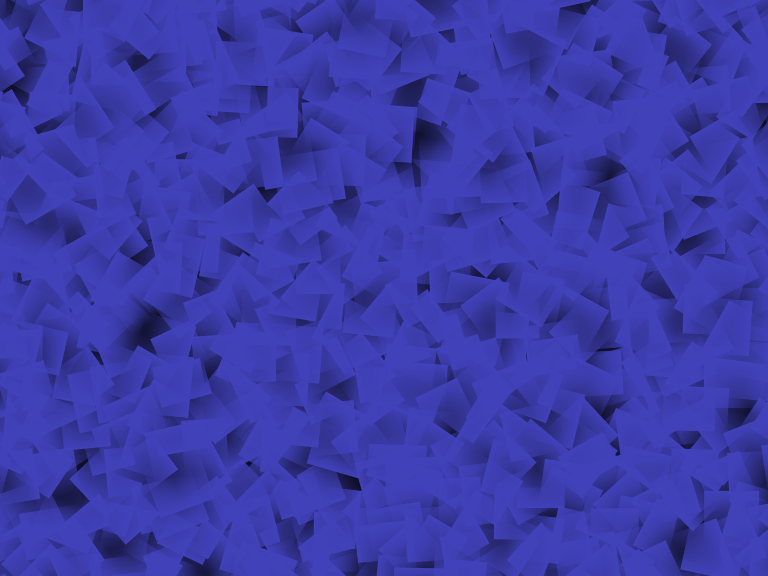
Write a Shadertoy shader that draws this background.

```glsl
#define CELL 0.048            // spacing of the tiles, in canvas heights
#define SIDE_MIN 0.074        // shortest tile side
#define SIDE_MAX 0.106        // longest tile side
#define REACH 2               // neighbouring cells searched
#define TILE_COLOR vec3(0.255, 0.255, 0.727)
#define GAP_COLOR vec3(0.058, 0.058, 0.165)
#define TAU 6.2831853

vec3 hash3(vec2 cell) {
    vec3 p = fract(cell.xyx * vec3(0.1031, 0.1030, 0.0973));
    p += dot(p, p.yxz + 33.33);
    return fract((p.xxy + p.yzz) * p.zyx);
}

mat2 rotation(float angle) {
    float c = cos(angle), s = sin(angle);
    return mat2(c, s, -s, c);
}

// Opacity of one rectangle: solid at its top edge, clear at its bottom edge
float fadingTile(vec2 p, vec2 halfSize, float pixel) {
    vec2 d = abs(p) - halfSize;
    float inside = 1.0 - smoothstep(-0.6 * pixel, 0.6 * pixel, max(d.x, d.y));
    float ramp = clamp(0.5 + 0.5 * p.y / halfSize.y, 0.0, 1.0);
    return inside * ramp;
}

void mainImage(out vec4 fragColor, in vec2 fragCoord) {
    float pixel = 1.0 / iResolution.y;
    vec2 uv = fragCoord * pixel;
    vec2 home = floor(uv / CELL);

    // Equal-coloured layers: multiply the light each one lets through
    float gap = 1.0;
    for (int y = -REACH; y <= REACH; y++) {
        for (int x = -REACH; x <= REACH; x++) {
            vec2 cell = home + vec2(x, y);
            vec3 place = hash3(cell + 17.0);
            vec3 shape = hash3(cell + 231.0);
            vec2 center = (cell + place.xy) * CELL;
            vec2 halfSize = 0.5 * mix(vec2(SIDE_MIN), vec2(SIDE_MAX), shape.xy);
            vec2 local = rotation(TAU * place.z) * (uv - center);
            gap *= 1.0 - fadingTile(local, halfSize, pixel);
        }
    }

    fragColor = vec4(mix(TILE_COLOR, GAP_COLOR, gap), 1.0);
}
```
